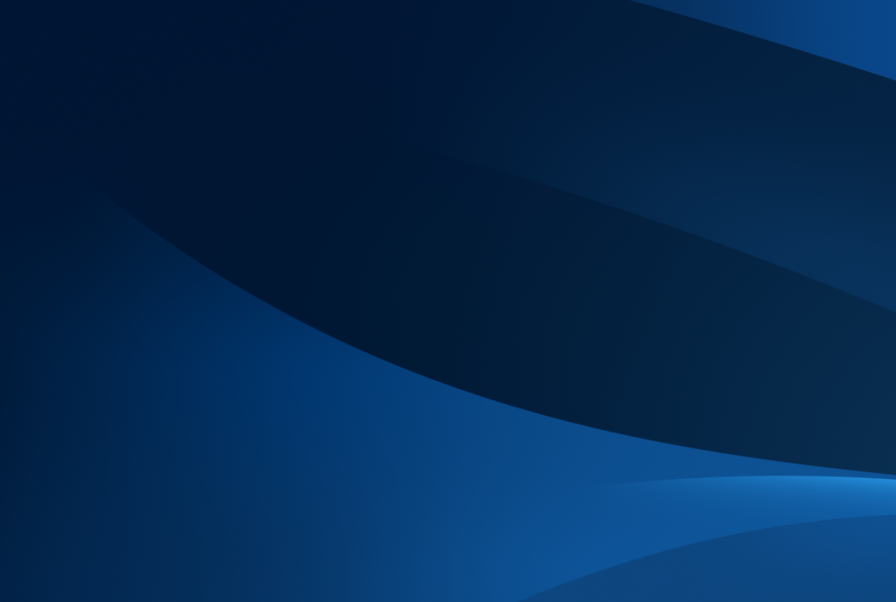
A Shadertoy shader for this background:

```glsl
#define NIGHT vec3(0.000, 0.084, 0.200)
#define DUSK vec3(0.035, 0.188, 0.325)
#define BAND_BLUE vec3(0.035, 0.210, 0.385)
#define CORNER_BLUE vec3(0.035, 0.275, 0.540)
#define WAVE_DARK vec3(0.000, 0.105, 0.230)
#define WAVE_LIGHT vec3(0.065, 0.385, 0.690)
#define HILL_BLUE vec3(0.050, 0.275, 0.500)
#define GLINT vec3(0.150, 0.580, 0.880)

// Height of a curve that starts at the right border; t grows leftwards
float curve(float t, float start, vec3 k) {
    return start + t * (k.x + t * (k.y + t * k.z));
}

// Antialiased mask of the area above a curve
float above(float y, float edge) {
    float soft = 0.001 + 0.5 / iResolution.y;
    return smoothstep(-soft, soft, y - edge);
}

float glow(vec2 p, vec2 center, vec2 size) {
    vec2 d = (p - center) / size;
    return exp(-dot(d, d));
}

float hash(vec2 p) {
    return fract(sin(dot(p, vec2(127.1, 311.7))) * 43758.5);
}

// Dark sky with a translucent band and a bright corner
vec3 skyColor(vec2 p, float t) {
    float light = smoothstep(0.30, 1.15, p.x) * mix(1.0, 0.55, smoothstep(0.2, 0.9, p.y));
    vec3 color = mix(NIGHT, DUSK, light);
    color.g += 0.010 * glow(p, vec2(0.5, 0.5), vec2(0.3, 0.25));

    float bandEdge = curve(t, 0.481, vec3(0.62, -0.2, 0.0));
    float bandHeight = max(p.y - bandEdge, 0.0);
    float bandLight = exp(-bandHeight * bandHeight * 28.0) * smoothstep(0.4, 1.05, p.x);
    color = mix(color, BAND_BLUE, 0.8 * bandLight * above(p.y, bandEdge));

    float cornerEdge = curve(t, 0.866, vec3(0.486, -0.118, 0.0));
    vec3 corner = mix(CORNER_BLUE * 0.68, CORNER_BLUE, smoothstep(0.7, 1.0, p.x));
    return mix(color, corner, above(p.y, cornerEdge));
}

// Luminous wave with a glint and a hill in front
vec3 waveColor(vec2 p, float t) {
    float light = 1.0 - exp(-1.8 * p.x);
    light *= 1.0 - 0.9 * smoothstep(0.36, 0.74, p.y);
    light *= mix(0.75, 1.0, smoothstep(0.0, 0.35, p.x));
    light -= 0.08 * glow(p, vec2(0.30, 0.04), vec2(0.17, 0.22));
    light += 0.10 * glow(p, vec2(0.62, 0.04), vec2(0.18, 0.14));
    light += 0.10 * glow(p, vec2(0.0, 0.0), vec2(0.2, 0.25));
    vec3 color = mix(WAVE_DARK, WAVE_LIGHT, clamp(light, 0.0, 1.0));
    color.rg -= vec2(0.025, 0.015) * glow(p, vec2(0.34, 0.40), vec2(0.2, 0.2));

    // The glint is sharp on top and fades downwards
    float glintEdge = curve(t, 0.2035, vec3(0.1, -0.4, 0.0));
    float depth = max(glintEdge - p.y, 0.0);
    float below = 1.0 - above(p.y, glintEdge);
    float streak = exp(-depth * 32.0) * smoothstep(0.62, 1.05, p.x);
    color = mix(color, GLINT, 0.95 * streak * below);
    color = mix(color, WAVE_LIGHT * 0.8, 0.5 * (1.0 - below) * smoothstep(0.6, 1.0, p.x));

    float hillEdge = curve(t, 0.145, vec3(-0.06, -0.67, 0.0));
    vec3 hill = HILL_BLUE * mix(1.0, 1.14, smoothstep(0.75, 1.0, p.x) * smoothstep(0.0, 0.14, p.y));
    return mix(color, hill, 1.0 - above(p.y, hillEdge));
}

void mainImage(out vec4 fragColor, in vec2 fragCoord) {
    vec2 p = fragCoord / iResolution.xy;
    float t = 1.0 - p.x;

    // The main sweep divides sky from wave and dissolves at the left
    float sweep = curve(t, 0.211, vec3(0.15, 0.13, 0.335));
    float dissolve = smoothstep(0.06, 0.20, p.x);
    float softMask = smoothstep(0.40, 0.80, p.y);
    float skyMask = mix(softMask, above(p.y, sweep), dissolve);
    vec3 color = mix(waveColor(p, t), skyColor(p, t), skyMask);

    // Fine dither against banding
    color += (hash(fragCoord) - 0.5) / 255.0;
    fragColor = vec4(clamp(color, 0.0, 1.0), 1.0);
}
```
